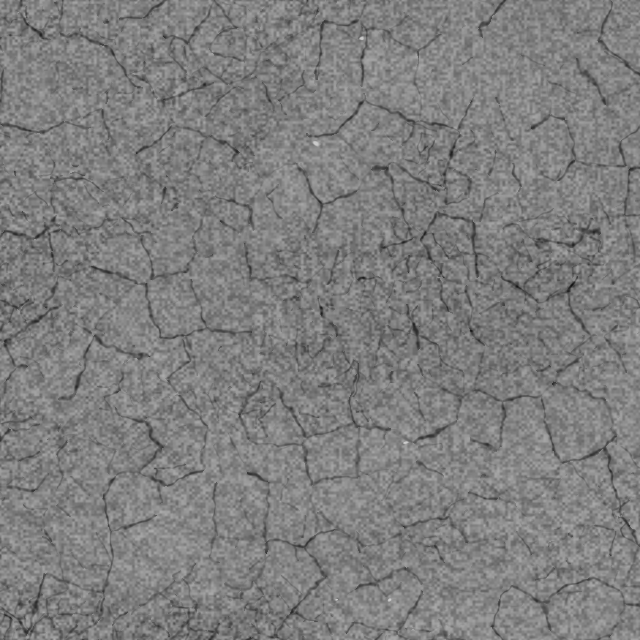
Give the GLSL for this texture, as a WebGL 2 fragment shader.

```glsl
#version 300 es
precision highp float;
// Weathered grey asphalt: grainy stone broken by a net of fine dark cracks.
// Warped Voronoi borders at three sizes make the cracks, each border with its
// own depth; layered value noise makes the grain, pits and mottling.

#define BASE_GREY 0.522
#define GRAIN_SCALE 235.0
#define GRAIN_CONTRAST 0.22
#define MOTTLE_CONTRAST 0.085
#define SLAB_SCALE 12.5
#define SHARD_SCALE 23.0
#define CRUMB_SCALE 44.0
#define CRACK_WIDTH 0.0027
#define CRACK_DEPTH 0.25
#define WARP_AMOUNT 0.024
#define SPECK_SHARE 0.012

uniform vec2 u_resolution;
out vec4 outColor;

float hash(vec2 p) {
  return fract(sin(dot(p, vec2(127.1, 311.7))) * 43758.5453);
}

vec2 hash2(vec2 p) {
  return vec2(hash(p), hash(p + vec2(37.3, 91.7)));
}

float valueNoise(vec2 p) {
  vec2 cell = floor(p);
  vec2 f = fract(p);
  f = f * f * (3.0 - 2.0 * f);
  float low = mix(hash(cell), hash(cell + vec2(1.0, 0.0)), f.x);
  float high = mix(hash(cell + vec2(0.0, 1.0)), hash(cell + 1.0), f.x);
  return mix(low, high, f.y);
}

float fbm(vec2 p) {
  float sum = 0.0;
  float weight = 0.5;
  for (int i = 0; i < 4; i++) {
    sum += weight * valueNoise(p);
    p = p * 2.07 + vec2(13.1, 7.7);
    weight *= 0.5;
  }
  return sum / 0.9375;
}

// x: distance to the nearest cell border, y: random value of that border
vec2 voronoiBorder(vec2 p) {
  vec2 cell = floor(p);
  vec2 nearest = vec2(9.0), second = vec2(9.0);
  vec2 nearestId = cell, secondId = cell;
  for (int y = -1; y <= 1; y++) {
    for (int x = -1; x <= 1; x++) {
      vec2 id = cell + vec2(x, y);
      vec2 offset = id + 0.05 + 0.9 * hash2(id) - p;
      float d = dot(offset, offset);
      if (d < dot(nearest, nearest)) {
        second = nearest;
        secondId = nearestId;
        nearest = offset;
        nearestId = id;
      } else if (d < dot(second, second)) {
        second = offset;
        secondId = id;
      }
    }
  }
  float border = dot(0.5 * (nearest + second), normalize(second - nearest));
  return vec2(border, hash(nearestId + secondId + 0.5));
}

// Darkness of one crack net; presence is the share of borders that opened
float crackNet(vec2 p, float scale, float width, float presence) {
  vec2 border = voronoiBorder(p * scale);
  float d = border.x / scale;
  float opened = smoothstep(1.0 - presence, 1.25 - 0.5 * presence, border.y);
  float ragged = valueNoise(p * 95.0 + scale);
  float w = width * (0.5 + ragged);
  float soft = 0.6 / u_resolution.y;
  float core = 1.0 - smoothstep(0.1 * w, w + soft, d);
  float halo = 1.0 - smoothstep(0.0, 2.6 * w + soft, d);
  return opened * (0.8 * core + 0.2 * halo) * (0.45 + 0.75 * ragged);
}

// Rare pale chips scattered one to a grid cell
float paleSpecks(vec2 p) {
  vec2 grid = p * 42.0;
  vec2 cell = floor(grid);
  vec2 center = 0.25 + 0.5 * hash2(cell + 5.3);
  float size = 0.1 + 0.12 * hash(cell + 17.9);
  float d = length((fract(grid) - center) * vec2(0.8, 1.1));
  return step(1.0 - SPECK_SHARE, hash(cell + 71.3)) * (1.0 - smoothstep(0.3 * size, size, d));
}

void main() {
  vec2 uv = gl_FragCoord.xy / u_resolution.y;

  // Crooked crack paths
  vec2 bend = vec2(fbm(uv * 17.0 + 3.1), fbm(uv * 17.0 + 47.9)) - 0.5;
  vec2 jag = vec2(valueNoise(uv * 85.0 + 11.0), valueNoise(uv * 85.0 + 29.0)) - 0.5;
  vec2 warped = uv + WARP_AMOUNT * bend + 0.005 * jag;

  // Worn zones hold small rubble, sound zones hold clean slabs
  float worn = smoothstep(0.33, 0.67, fbm(uv * vec2(4.0, 5.5) + 21.0));
  float cracks = crackNet(warped, SLAB_SCALE, CRACK_WIDTH, mix(0.85, 0.6, worn));
  cracks = max(cracks, 0.8 * crackNet(warped + 3.7, SHARD_SCALE, 0.8 * CRACK_WIDTH, mix(0.3, 0.65, worn)));
  cracks = max(cracks, 0.6 * crackNet(warped + 8.3, CRUMB_SCALE, 0.7 * CRACK_WIDTH, mix(0.1, 0.65, worn)));

  // Stone grain, pits and broad mottling
  float fine = valueNoise(uv * GRAIN_SCALE) - 0.5;
  float coarse = valueNoise(uv * GRAIN_SCALE * vec2(0.4, 0.5) + 61.0) - 0.5;
  float pits = smoothstep(0.7, 0.95, valueNoise(uv * vec2(125.0, 145.0) + 83.0));
  float grey = BASE_GREY + GRAIN_CONTRAST * mix(0.85, 1.1, worn) * (fine + 0.4 * coarse);
  grey += MOTTLE_CONTRAST * (fbm(uv * vec2(5.0, 7.0) + 5.0) - 0.5 - 0.2 * worn);
  grey -= 0.11 * pits * mix(0.3, 1.0, worn);

  grey -= CRACK_DEPTH * cracks;
  grey = mix(grey, 0.84, 0.85 * paleSpecks(warped));
  outColor = vec4(vec3(clamp(grey, 0.08, 1.0)), 1.0);
}
```
